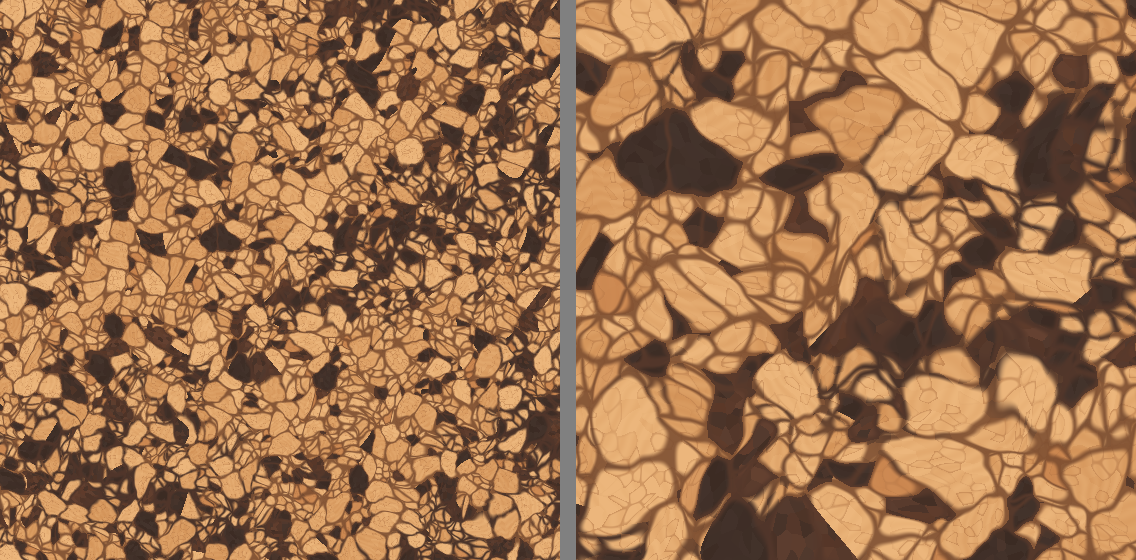
Left, the full canvas; right, a detail of the centre.
Give the GLSL for this texture, as a WebGL 2 fragment shader.

```glsl
#version 300 es
precision highp float;
// Pressed cork: pale rounded granules of mixed size among clustered dark bark chips.
uniform vec2 u_resolution;
out vec4 fragColor;

vec3 hash3(vec2 c) {
  vec3 q = fract(c.xyx * vec3(0.1031, 0.1030, 0.0973));
  q += dot(q, q.yxz + 33.33);
  return fract((q.xxy + q.yzz) * q.zyx);
}

// Cellular grains: x = rounded distance to the border, yzw = random values per grain
vec4 grains(vec2 p) {
  vec2 cell = floor(p), f = fract(p), nearest = vec2(0.0), home = vec2(0.0);
  float best = 9.0;
  for (int j = -1; j <= 1; j++)
    for (int i = -1; i <= 1; i++) {
      vec2 g = vec2(i, j);
      vec2 r = g + hash3(cell + g).xy - f;
      if (dot(r, r) < best) { best = dot(r, r); nearest = r; home = g; }
    }
  float sum = 0.0001;
  for (int j = -2; j <= 2; j++)
    for (int i = -2; i <= 2; i++) {
      vec2 g = home + vec2(i, j);
      vec2 r = g + hash3(cell + g).xy - f;
      vec2 gap = r - nearest;
      if (dot(gap, gap) > 0.0001)
        sum += exp(-14.0 * dot(0.5 * (r + nearest), normalize(gap)));
    }
  return vec4(-log(sum) / 14.0, hash3(cell + home + 71.0));
}

// Layered sines that make the grain outlines ragged
vec2 ragged(vec2 p) {
  float freq = 38.0;
  for (int i = 0; i < 4; i++) {
    vec2 q = mat2(0.8, 0.6, -0.6, 0.8) * p.yx * freq;
    p += 0.27 / freq * sin(q + 1.7 * sin(0.37 * q.yx + float(i)));
    freq *= 2.1;
  }
  return p;
}

// Slow variation from -1 to 1 that gathers the dark chips
float clustering(vec2 p) {
  float broad = sin(p.x * 7.0 + 2.0 * sin(p.y * 5.0) - 1.5) * sin(p.y * 8.0 + sin(p.x * 6.0));
  float local = sin(p.x * 31.0 + 2.0 * sin(p.y * 19.0)) * sin(p.y * 27.0 + 2.0 * sin(p.x * 23.0));
  return 0.5 * broad + 0.5 * local;
}

void main() {
  vec2 uv = gl_FragCoord.xy / u_resolution.y;
  float pixel = 1.0 / u_resolution.y;
  vec2 p = ragged(uv);
  float cluster = clustering(uv);

  // Large granules, with some places broken into small ones
  vec4 large = grains(p * 27.0 + 5.0);
  vec4 small = grains(p * 54.0 + 40.0);
  vec4 fleck = grains(p * 140.0);
  float border = large.x / 27.0;
  vec3 id = large.yzw;
  if (large.z > 0.45) {
    border = min(border, small.x / 54.0);
    id = small.yzw;
  }

  // Pale granule: own tone, growth lines and fine flecks
  float angle = 6.283 * id.y;
  float growth = sin(dot(p, vec2(cos(angle), sin(angle))) * 850.0 + 3.0 * id.x);
  float tone = 0.15 + 0.85 * id.z + 0.3 * (fleck.y - 0.5) + 0.1 * growth;
  vec3 pale = mix(vec3(0.83, 0.58, 0.35), vec3(0.925, 0.715, 0.485), clamp(tone, 0.0, 1.0));
  pale = mix(pale, vec3(0.77, 0.49, 0.28), 0.75 * smoothstep(0.91, 0.94, id.y));
  float vein = (1.0 - smoothstep(0.0, 0.13, fleck.x)) * smoothstep(0.5, 0.9, fleck.z);
  pale = mix(pale, vec3(0.68, 0.44, 0.26), 0.45 * vein);

  // Dark chip with reddish patches
  float rust = smoothstep(0.5, 0.9, 0.7 * id.z + 0.3 * fleck.w);
  vec3 bark = mix(vec3(0.25, 0.185, 0.155), vec3(0.38, 0.24, 0.175), rust);
  bark += 0.035 * (fleck.y - 0.5);

  float isBark = step(id.x, 0.23 + 0.2 * cluster);
  vec3 color = mix(pale, bark, isBark);

  // Brown seams, wider and darker where chips gather
  float crowd = smoothstep(-0.2, 0.6, cluster + 0.5 * (fleck.w - 0.5));
  float width = mix(0.0021, 0.0034, crowd) + 0.5 * pixel;
  float seam = 1.0 - smoothstep(-0.0002, width, border);
  vec3 seamColor = mix(vec3(0.47, 0.29, 0.18), vec3(0.29, 0.20, 0.16), crowd);
  seamColor = mix(seamColor, vec3(0.32, 0.21, 0.165), 0.8 * isBark);
  color = mix(color, seamColor, seam * mix(0.85, 1.0, crowd));

  fragColor = vec4(color, 1.0);
}
```
